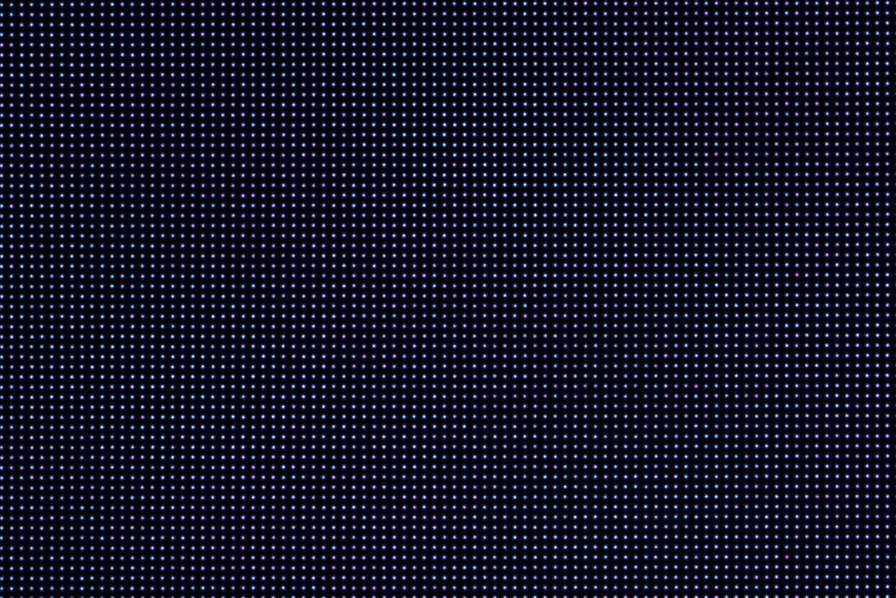
Give the GLSL for this pattern, as a WebGL 1 fragment shader.

```glsl
precision highp float;
// Grid of small glowing blue-white LEDs on a black panel, with uneven tint and brightness.

uniform vec2 u_resolution;

const float COLUMNS = 89.0;                   // LEDs across the canvas width
const vec2 FIRST_LED = vec2(0.15, 0.46);      // top left LED, in grid pitches
const float TILT = 0.0018;                    // rise of the rows per column
const float CORE_RADIUS = 0.15;
const float HALO_RADIUS = 0.25;
const vec3 PANEL = vec3(0.016, 0.010, 0.030);
const vec3 CORE_COLOR = vec3(0.70, 0.76, 0.50);
const vec3 HALO_COLOR = vec3(0.05, 0.08, 0.45);

float hash(vec2 id, float seed) {
  vec3 q = fract(vec3(id.xyx) * 0.1031 + seed * 0.137);
  q += dot(q, q.yzx + 33.33);
  return fract((q.x + q.y) * q.z);
}

// Random value centred on zero, from -1 to 1
float signedHash(vec2 id, float seed) {
  return 2.0 * hash(id, seed) - 1.0;
}

// Layered sines: broad soft patches, about -1 to 1
float patches(vec2 p, float phase) {
  float broad = sin(p.x * 0.11 + phase + 1.3 * sin(p.y * 0.09 + phase));
  float middle = sin(p.y * 0.19 - p.x * 0.07 + phase * 2.3);
  float fine = sin(p.x * 0.31 + p.y * 0.23 + phase * 1.7);
  return 0.45 * broad + 0.35 * middle + 0.20 * fine;
}

// Soft round spot, never narrower than about a pixel
float glow(vec2 offset, float radius, float pixel) {
  float r = max(radius, 0.75 * pixel);
  return exp(-dot(offset, offset) / (r * r));
}

// Tint of one LED: drifts between violet and cyan, with rare warm ones
vec3 ledTint(vec2 id) {
  float hue = 0.14 * patches(id, 0.8) + 0.12 * signedHash(id, 1.0);
  float warm = 0.20 * smoothstep(0.93, 1.0, hash(id, 2.0));
  return vec3(1.0 - hue + warm, 1.0 + 0.8 * hue - warm, 1.0 - warm);
}

// Light output of one LED
float ledLevel(vec2 id) {
  return 1.0 + 0.09 * patches(id, 3.1) + 0.12 * signedHash(id, 3.0);
}

vec3 led(vec2 offset, vec2 id, float pixel) {
  vec2 jitter = 0.025 * vec2(signedHash(id, 4.0), signedHash(id, 5.0));
  vec2 d = offset - jitter;
  vec3 core = CORE_COLOR * ledTint(id) * glow(d, CORE_RADIUS, pixel);
  vec3 halo = HALO_COLOR * glow(d, HALO_RADIUS, pixel);
  return (core + halo) * ledLevel(id);
}

void main() {
  // Grid coordinates, measured from the top left in LED pitches
  float pixel = COLUMNS / u_resolution.x;
  vec2 grid = vec2(gl_FragCoord.x, u_resolution.y - gl_FragCoord.y) * pixel;
  grid.y += TILT * grid.x;
  grid -= FIRST_LED;

  vec2 id = floor(grid + 0.5);
  vec3 color = PANEL + led(grid - id, id + 7.0, pixel);
  gl_FragColor = vec4(min(color, 1.0), 1.0);
}
```
